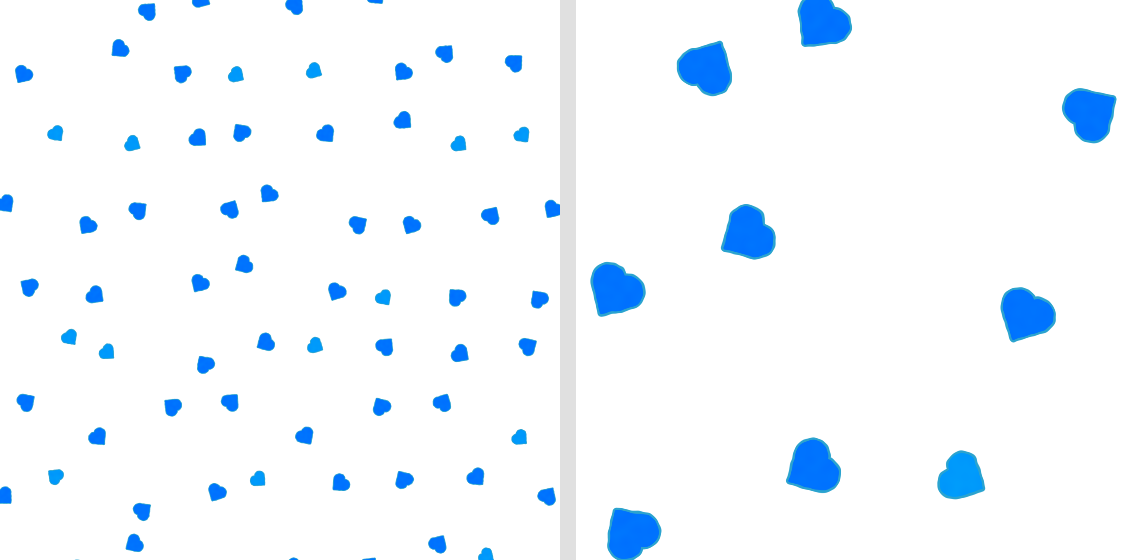
Left, the full canvas; right, a detail of the centre.
A Shadertoy shader for this pattern:

```glsl
const float CELLS = 8.0;             // hearts per canvas height
const float JITTER = 0.29;           // scatter inside a cell, in cells
const float HEART_SIZE = 0.0246;     // canvas units per heart unit
const float PALE_SCALE = 0.88;       // pale hearts are a little smaller
const float PALE_SHARE = 0.25;
const float ROUNDING = 0.10;         // softens tip and notch, in heart units
const float TILT = 0.30;             // deviation from the diagonals, radians
const float ROUGH_FREQ = 190.0;      // ragged outline
const float ROUGH_AMOUNT = 0.0009;
const float RIM_WIDTH = 0.0014;
const float MOTTLE = 0.03;

const vec3 PAPER = vec3(1.0);
const vec3 DEEP_BLUE = vec3(0.00, 0.45, 0.995);
const vec3 PALE_BLUE = vec3(0.00, 0.60, 0.985);
const vec3 RIM_TEAL = vec3(0.17, 0.64, 0.81);

const float QUARTER_TURN = 1.570796;

vec2 hash22(vec2 p) {
    vec3 q = fract(p.xyx * vec3(0.1031, 0.1030, 0.0973));
    q += dot(q, q.yzx + 33.33);
    return fract((q.xx + q.yz) * q.zy);
}

float gradientNoise(vec2 p) {
    vec2 i = floor(p), f = fract(p);
    vec2 u = f * f * f * (f * (f * 6.0 - 15.0) + 10.0);
    vec2 o = vec2(0.0, 1.0);
    float a = dot(hash22(i) * 2.0 - 1.0, f);
    float b = dot(hash22(i + o.yx) * 2.0 - 1.0, f - o.yx);
    float c = dot(hash22(i + o.xy) * 2.0 - 1.0, f - o.xy);
    float d = dot(hash22(i + o.yy) * 2.0 - 1.0, f - o.yy);
    return mix(mix(a, b, u.x), mix(c, d, u.x), u.y);
}

// Signed distance to a heart with its tip at the origin, pointing down
float heartDistance(vec2 p) {
    p.x = abs(p.x);
    if (p.x + p.y > 1.0)
        return length(p - vec2(0.25, 0.75)) - sqrt(2.0) / 4.0;
    vec2 toNotch = p - vec2(0.0, 1.0);
    vec2 toSide = p - 0.5 * max(p.x + p.y, 0.0);
    return sqrt(min(dot(toNotch, toNotch), dot(toSide, toSide))) * sign(p.x - p.y);
}

// Angle of the tip: one of four diagonals, unevenly chosen, plus a tilt
float tipAngle(vec2 pick, bool pale) {
    float turn = pale ? 2.0 * step(0.70, pick.x)
                      : step(0.34, pick.x) + step(0.60, pick.x) + step(0.71, pick.x);
    return (turn - 0.5) * QUARTER_TURN + (pick.y * 2.0 - 1.0) * TILT;
}

void mainImage(out vec4 fragColor, in vec2 fragCoord) {
    vec2 uv = fragCoord / iResolution.y;
    float pixel = 1.0 / iResolution.y;

    // Jittered grid whose rows are shifted at random
    vec2 grid = uv * CELLS + 0.5;
    grid.x += hash22(vec2(floor(grid.y), 71.0)).x;
    vec2 cell = floor(grid) + 11.0;
    vec2 center = 0.5 + (hash22(cell) * 2.0 - 1.0) * JITTER;
    vec2 local = (fract(grid) - center) / CELLS;

    // Kind, direction and size of this heart
    bool pale = hash22(cell + 37.0).x < PALE_SHARE;
    float angle = tipAngle(hash22(cell + 83.0), pale);
    float size = HEART_SIZE * (pale ? PALE_SCALE : 1.0);

    vec2 tip = vec2(cos(angle), sin(angle));
    vec2 p = vec2(dot(local, vec2(-tip.y, tip.x)), -dot(local, tip)) / size;
    float dist = (heartDistance(p + vec2(0.0, 0.55)) - ROUNDING) * size;
    dist += gradientNoise(uv * ROUGH_FREQ) * ROUGH_AMOUNT;

    // Mottled body, teal rim, smooth edge
    vec3 body = pale ? PALE_BLUE : DEEP_BLUE;
    body.g += gradientNoise(uv * ROUGH_FREQ * 0.7 + 19.0) * MOTTLE;
    float rim = smoothstep(-RIM_WIDTH - 0.5 * pixel, -RIM_WIDTH + 0.5 * pixel, dist);
    float cover = 1.0 - smoothstep(-0.6 * pixel, 0.6 * pixel, dist);

    vec3 color = mix(PAPER, mix(body, RIM_TEAL, rim), cover);
    fragColor = vec4(clamp(color, 0.0, 1.0), 1.0);
}
```
